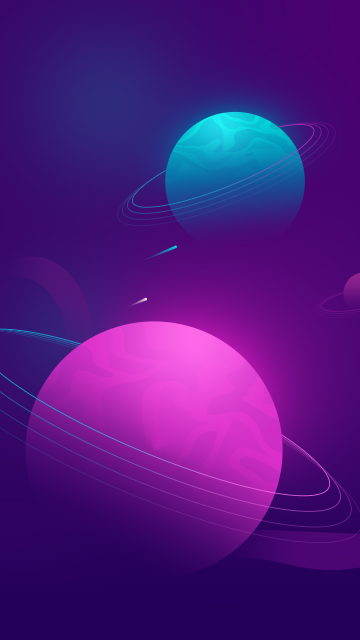
This background is drawn by a WebGL 1 fragment shader. Its source:

```glsl
precision highp float;
// Ringed planets and two meteors in a violet sky. Discs, ellipse outlines
// and soft glows are layered from back to front; warped gradient noise
// marbles the planets. Lengths are in canvas widths, origin lower left.
uniform vec2 u_resolution;

#define PINK_CENTER vec2(0.428, 0.528)
#define PINK_RADIUS 0.357
#define CYAN_CENTER vec2(0.653, 1.273)
#define CYAN_RADIUS 0.194
#define SMALL_CENTER vec2(1.014, 0.962)
#define SMALL_RADIUS 0.060
#define RING_HALF_WIDTH 0.0012
#define RING_COUNT 4

const vec3 VIOLET = vec3(0.22, 0.02, 0.41);
const vec3 INDIGO = vec3(0.14, 0.00, 0.35);
const vec3 PLUM = vec3(0.33, 0.03, 0.47);
const vec3 BLUE = vec3(0.18, 0.19, 0.50);
const vec3 MAGENTA = vec3(0.86, 0.18, 0.79);
const vec3 ROSE = vec3(1.00, 0.42, 0.92);
const vec3 CYAN = vec3(0.00, 0.84, 0.85);
const vec3 TEAL = vec3(0.02, 0.40, 0.63);

vec2 gradientAt(vec2 cell) {
  float a = 6.2832 * fract(sin(dot(cell, vec2(127.1, 311.7))) * 4375.85);
  return vec2(cos(a), sin(a));
}

float gradientNoise(vec2 p) {
  vec2 i = floor(p), f = fract(p), e = vec2(1.0, 0.0);
  vec2 s = f * f * f * (f * (f * 6.0 - 15.0) + 10.0);
  float low = mix(dot(gradientAt(i), f), dot(gradientAt(i + e), f - e), s.x);
  float high = mix(dot(gradientAt(i + e.yx), f - e.yx),
                   dot(gradientAt(i + e.xx), f - e.xx), s.x);
  return mix(low, high, s.y);
}

// Soft-edged layers of winding blobs, 0 to 1
float marble(vec2 q) {
  vec2 s = q * vec2(2.6, 4.6);
  s.y += 1.5 * gradientNoise(s * 0.7 + 8.0);
  float n = gradientNoise(s + 3.7);
  return 0.6 * smoothstep(0.08, 0.12, n) + 0.4 * smoothstep(0.20, 0.24, -n);
}

// Antialiased inside of a signed distance
float fill(float d) {
  return clamp(0.5 - d * u_resolution.x, 0.0, 1.0);
}

float glow(vec2 p, vec2 center, float size) {
  vec2 q = (p - center) / size;
  return exp(-dot(q, q));
}

float ellipseDistance(vec2 p, vec2 radii) {
  float k = length(p / radii);
  return (k - 1.0) * k / max(length(p / (radii * radii)), 0.001);
}

// Widening rings; their far halves are hidden by the planet
float rings(vec2 p, vec2 center, float tilt, vec2 radii, vec3 growth, float planet) {
  vec2 q = p - center, axis = vec2(cos(tilt), sin(tilt));
  q = vec2(dot(q, axis), dot(q, vec2(-axis.y, axis.x)));
  float cover = 0.0;
  for (int i = 0; i < RING_COUNT; i++) {
    float n = float(i);
    vec2 r = q + vec2(0.0, growth.z * n);
    float line = fill(abs(ellipseDistance(r, radii + growth.xy * n)) - RING_HALF_WIDTH);
    float seen = r.y > 0.0 ? 1.0 - planet : 1.0;
    cover = max(cover, line * seen * exp(-0.55 * n));
  }
  return cover;
}

// Tapered streak, brightest at its head
float meteor(vec2 p, vec2 head, vec2 tail) {
  vec2 along = head - tail;
  float t = clamp(dot(p - tail, along) / dot(along, along), 0.0, 1.0);
  return fill(length(p - tail - along * t) - mix(0.001, 0.0036, t)) * t * t;
}

vec3 sky(vec2 p) {
  vec3 c = mix(INDIGO, VIOLET, smoothstep(0.05, 0.75, p.y));
  c = mix(c, vec3(0.31, 0.0, 0.45), smoothstep(0.2, 1.1, p.x) * smoothstep(0.6, 1.7, p.y) * 0.8);
  c = mix(c, BLUE, 0.85 * glow(p, vec2(0.30, 1.488), 0.24));
  c = mix(c, BLUE, 0.65 * glow(p, vec2(0.20, 0.85), 0.20));
  c = mix(c, PLUM, 0.5 * glow(p, vec2(0.85, 0.9), 0.35));
  // Curved ribbons
  float arch = fill(ellipseDistance(p - vec2(0.09, 0.83), vec2(0.168, 0.236)))
             * (1.0 - fill(ellipseDistance(p - vec2(0.045, 0.81), vec2(0.145, 0.20))));
  c = mix(c, vec3(0.36, 0.08, 0.48), 0.6 * arch * smoothstep(0.0, 0.16, p.x) * smoothstep(0.78, 1.0, p.y));
  float top = 0.335 - 0.04 * p.x, base = 0.212 + 0.018 * cos(12.0 * (p.x - 0.66));
  float band = fill(p.y - top) * fill(base - p.y);
  c = mix(c, PLUM, 0.8 * band * smoothstep(0.6, 0.85, p.x));
  float hill = fill(p.y - 0.36 - 0.025 * cos(9.0 * p.x));
  return mix(c, VIOLET, 0.3 * hill * smoothstep(0.1, 0.25, p.y) * smoothstep(0.5, 0.0, p.x));
}

void main() {
  vec2 p = gl_FragCoord.xy / u_resolution.x;
  vec3 color = sky(p);

  // Small planet at the right edge
  vec2 q = (p - SMALL_CENTER) / SMALL_RADIUS;
  float disc = fill((length(q) - 1.0) * SMALL_RADIUS);
  color = mix(color, vec3(0.55, 0.14, 0.55), disc * smoothstep(-0.8, 0.9, q.y));
  float ring = rings(p, vec2(1.014, 0.95), 0.2, vec2(0.125, 0.028), vec3(0.008, 0.004, 0.002), disc);
  color = mix(color, MAGENTA, 0.25 * ring);

  // Cyan planet
  q = (p - CYAN_CENTER) / CYAN_RADIUS;
  float gap = (length(q) - 1.0) * CYAN_RADIUS;
  disc = fill(gap);
  color = mix(color, TEAL, 0.75 * exp(-22.0 * max(gap, 0.0)) * smoothstep(-0.3, 1.0, q.y - 0.2 * q.x));
  vec3 surface = mix(TEAL, CYAN, smoothstep(-0.15, 0.95, q.y - 0.1 * q.x));
  surface = mix(surface, TEAL, 0.35 * marble(q));
  surface += 0.12 * glow(q, vec2(-0.2, 0.8), 0.4);
  color = mix(color, surface, disc * smoothstep(-0.95, 0.3, q.y - 0.1 * q.x));
  ring = rings(p, vec2(0.62, 1.317), 0.384, vec2(0.271, 0.058), vec3(0.018, 0.008, 0.008), disc);
  color = mix(color, mix(vec3(0.1, 0.65, 0.82), MAGENTA, smoothstep(0.55, 0.85, p.x)), 0.75 * ring);

  // Pink planet, lit from the upper right
  q = (p - PINK_CENTER) / PINK_RADIUS;
  gap = (length(q) - 1.0) * PINK_RADIUS;
  disc = fill(gap);
  float facing = max(dot(normalize(q + 0.0001), vec2(0.6, 0.8)), 0.0);
  color = mix(color, vec3(0.75, 0.09, 0.70), 0.9 * exp(-8.0 * max(gap, 0.0)) * facing * facing);
  surface = mix(vec3(0.58, 0.10, 0.60), MAGENTA, smoothstep(-0.6, 0.5, dot(q, vec2(0.5, 0.87))));
  surface = mix(surface, vec3(0.60, 0.14, 0.68), 0.38 * marble(q * 0.95 + 1.3));
  surface = mix(surface, ROSE, 0.95 * glow(q, vec2(0.32, 0.88), 0.55));
  color = mix(color, surface, disc * smoothstep(-0.9, 0.45, dot(q, vec2(0.5, 0.87))));
  ring = rings(p, vec2(0.424, 0.632), -0.401, vec2(0.532, 0.111), vec3(0.042, 0.0174, 0.0232), disc);
  vec3 ringColor = mix(vec3(0.05, 0.72, 0.86), vec3(0.94, 0.42, 0.90), smoothstep(0.1, 0.7, p.x));
  color = mix(color, ringColor, 0.9 * ring);

  // Meteors
  color = mix(color, CYAN, meteor(p, vec2(0.488, 1.092), vec2(0.375, 1.045)));
  color = mix(color, vec3(0.95, 0.85, 0.87), meteor(p, vec2(0.405, 0.947), vec2(0.345, 0.921)));

  gl_FragColor = vec4(color, 1.0);
}
```
